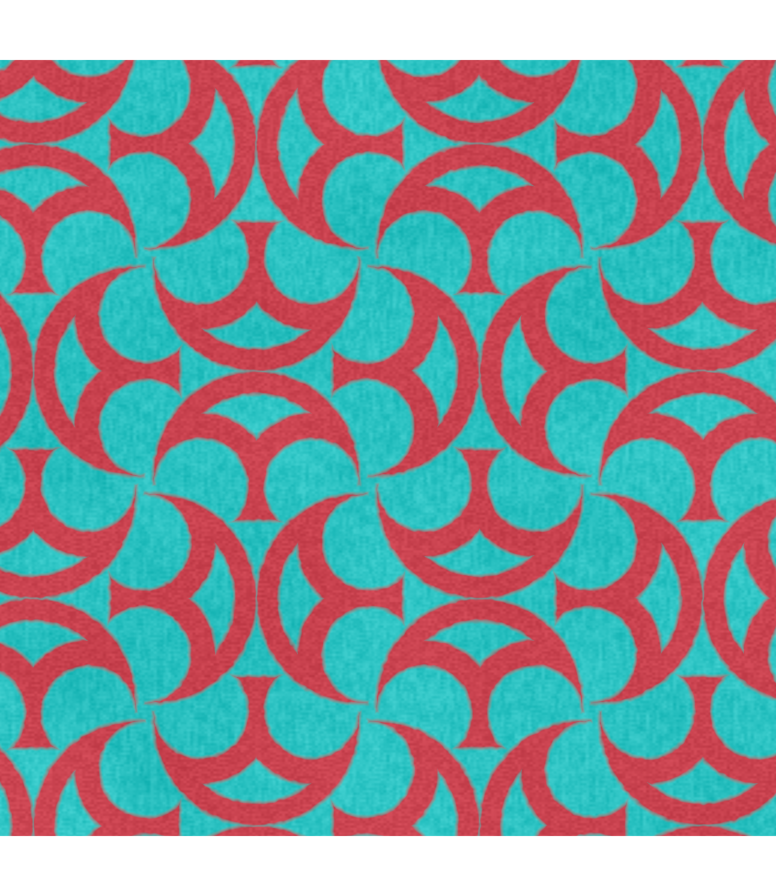
This pattern is drawn by a WebGL 1 fragment shader. Its source:

```glsl
precision highp float;
uniform vec2 u_resolution;

#define CELL vec2(0.2875, 0.2928)
#define ORIGIN vec2(0.4054, 0.0990)
#define TEAL vec3(0.17, 0.76, 0.76)
#define RED vec3(0.79, 0.26, 0.31)
#define RIM vec3(0.62, 0.56, 0.53)
#define OUTER_RADIUS 0.461
#define INNER_RADIUS 0.363
#define LOBE_RADIUS 0.212
#define LOBE_BAND 0.114
#define STEM_TOP 0.657
#define EDGE_SOFTNESS 0.0026
#define GRAIN 0.11

float hash(vec2 p) {
  return fract(sin(dot(p, vec2(127.1, 311.7))) * 43758.545);
}

float noise(vec2 p) {
  vec2 i = floor(p);
  vec2 f = fract(p);
  f = f * f * (3.0 - 2.0 * f);
  float low = mix(hash(i), hash(i + vec2(1.0, 0.0)), f.x);
  float high = mix(hash(i + vec2(0.0, 1.0)), hash(i + vec2(1.0, 1.0)), f.x);
  return mix(low, high, f.y);
}

// Half-disc cup with two lobes, a cusped opening and a flared stem along +y.
float anchor(vec2 p) {
  p.x = abs(p.x);
  vec2 cupCenter = vec2(0.0, OUTER_RADIUS);
  vec2 lobeCenter = vec2(0.249, 0.508);
  float cupDist = length(p - cupCenter);
  float lobeDist = length(p - lobeCenter) - LOBE_RADIUS;

  float cup = max(cupDist - OUTER_RADIUS, p.y - 0.495);
  float stem = max(p.x - 0.15, max(0.35 - p.y, p.y - STEM_TOP));
  float opening = max(cupDist - INNER_RADIUS, LOBE_BAND - lobeDist);
  return max(min(cup, stem), max(-lobeDist, -opening));
}

// Back-to-back pairs, turned a quarter in alternate cells.
float lattice(vec2 g) {
  vec2 cell = floor(g + 0.5);
  vec2 q = abs(g - cell);
  if (mod(cell.x + cell.y, 2.0) > 0.5) q = q.yx;
  float ownPair = anchor(q);
  float neighbourStem = anchor(vec2(q.y, 1.0 - q.x));
  return min(ownPair, neighbourStem);
}

void main() {
  vec2 uv = (gl_FragCoord.xy - 0.5 * u_resolution) / u_resolution.x;
  float pixel = 1.0 / u_resolution.x;

  // Slightly uneven printed outline
  vec2 wobble = vec2(noise(uv * 150.0 + 20.0), noise(uv * 150.0 + 70.0)) - 0.5;
  vec2 g = (uv + 0.0022 * wobble - ORIGIN) / CELL;
  float d = lattice(g) * CELL.x;
  float soft = max(EDGE_SOFTNESS, 0.75 * pixel);
  float ink = 1.0 - smoothstep(-soft, soft, d);

  // Woven ground: vertical ribs, fine grain and broad mottling
  float ribs = noise(uv * vec2(230.0, 75.0) + 300.0) - 0.5;
  float grain = noise(uv * vec2(260.0, 330.0) + 500.0) - 0.5;
  float mottle = noise(uv * 7.0 + 40.0) + 0.5 * noise(uv * 19.0 + 90.0) - 0.75;
  vec3 ground = TEAL + vec3(1.2, 0.7, 0.7) * GRAIN * (0.8 * ribs + 0.6 * grain);
  ground += vec3(0.05, 0.04, 0.04) * mottle;
  vec3 print = RED + vec3(0.7, 0.6, 0.6) * GRAIN * (grain + 0.3 * ribs);
  print += 0.02 * mottle;

  vec3 color = mix(ground, print, ink);
  float rim = 1.0 - smoothstep(0.0, 1.3 * soft, abs(d - 0.4 * soft));
  color = mix(color, RIM, 0.45 * rim);

  // Square cloth between white margins
  float cloth = 1.0 - smoothstep(-0.75 * pixel, 0.75 * pixel, abs(uv.y) - 0.5);
  gl_FragColor = vec4(mix(vec3(1.0), color, cloth), 1.0);
}
```
